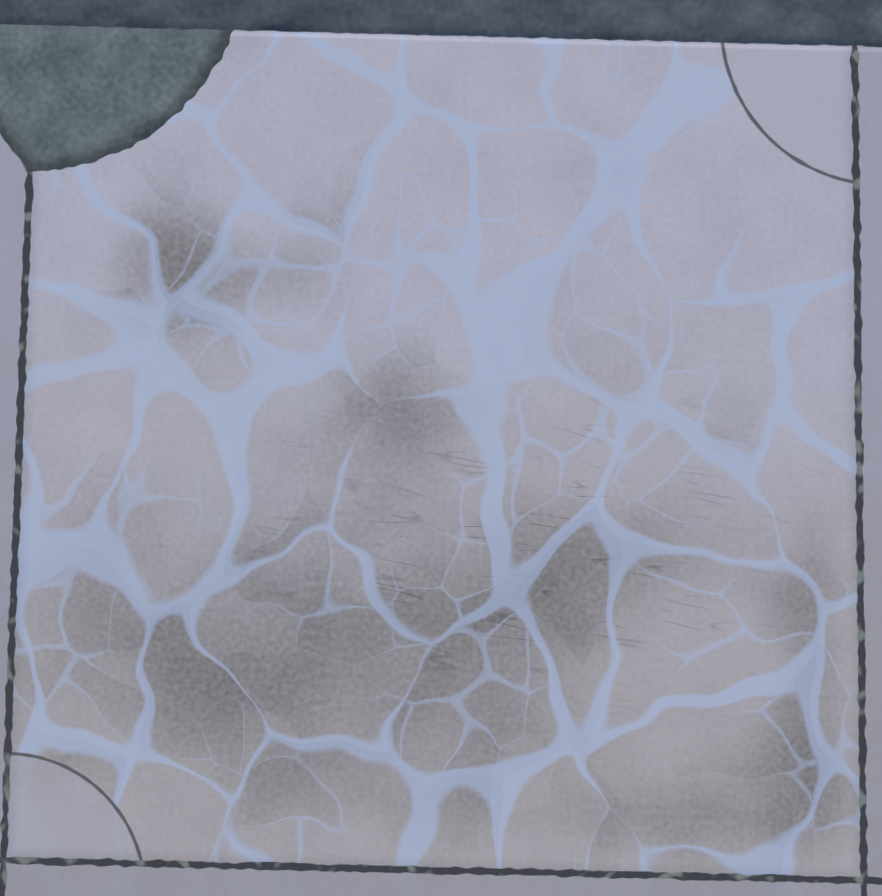
Write a Shadertoy shader that draws this texture.

```glsl
// A worn, blue-veined marble floor tile with dark joints, cut corners and grime.

const vec3 COOL_STONE = vec3(0.655, 0.660, 0.730);
const vec3 WARM_STONE = vec3(0.630, 0.622, 0.652);
const vec3 VEIN_BLUE  = vec3(0.640, 0.690, 0.805);
const vec3 GRIME      = vec3(0.475, 0.472, 0.490);
const vec3 JOINT_DARK = vec3(0.250, 0.262, 0.285);
const vec3 JOINT_PALE = vec3(0.450, 0.480, 0.480);
const vec3 CEMENT     = vec3(0.375, 0.415, 0.445);
const vec3 SLATE      = vec3(0.290, 0.325, 0.375);

vec2 hash2(vec2 cell) {
    vec3 q = fract(cell.xyx * vec3(0.1031, 0.1030, 0.0973));
    q += dot(q, q.yzx + 33.33);
    return fract((q.xx + q.yz) * q.zy);
}

float corner(vec2 cell, vec2 f, vec2 o) {
    return dot(hash2(cell + o) * 2.0 - 1.0, f - o);
}

// Gradient noise, roughly -0.8 to 0.8
float noise(vec2 p) {
    vec2 i = floor(p), f = p - i;
    vec2 u = f * f * f * (f * (f * 6.0 - 15.0) + 10.0);
    float low = mix(corner(i, f, vec2(0, 0)), corner(i, f, vec2(1, 0)), u.x);
    float high = mix(corner(i, f, vec2(0, 1)), corner(i, f, vec2(1, 1)), u.x);
    return 1.4 * mix(low, high, u.y);
}

float fbm(vec2 p) {
    float sum = 0.0, amp = 0.6;
    for (int i = 0; i < 4; i++) {
        sum += amp * noise(p);
        p = mat2(1.6, 1.2, -1.2, 1.6) * p + 7.3;
        amp *= 0.5;
    }
    return sum;
}

// x: distance to cell borders, pooling where three cells meet; y: cell tone
vec2 cells(vec2 p) {
    vec2 base = floor(p);
    vec3 near = vec3(9.0);
    float tone = 0.0;
    for (int y = -1; y <= 1; y++)
    for (int x = -1; x <= 1; x++) {
        vec2 c = base + vec2(x, y), h = hash2(c + 41.0);
        float d = length(c + 0.1 + 0.8 * h - p);
        if (d < near.x) { near = vec3(d, near.xy); tone = fract(h.x * 7.0 + h.y * 3.0); }
        else if (d < near.y) near.yz = vec2(d, near.y);
        else near.z = min(near.z, d);
    }
    float a = near.y - near.x, b = near.z - near.x;
    return vec2(a * b / (a + b + 0.0001), tone);
}

float blob(vec2 p, vec2 center, vec2 radius) {
    vec2 q = (p - center) / radius;
    return exp(-dot(q, q));
}

// Signed distance to a line, positive on the left of a to b
float side(vec2 p, vec2 a, vec2 b) {
    vec2 d = normalize(b - a);
    return dot(p - a, vec2(-d.y, d.x));
}

float fill(float d, float soft) { return 1.0 - smoothstep(-soft, soft, d); }

float grimeMap(vec2 p) {
    float g = 0.85 * blob(p, vec2(0.37, 0.27), vec2(0.29, 0.17));
    g += 0.60 * blob(p, vec2(0.45, 0.55), vec2(0.11, 0.09));
    g += 0.70 * blob(p, vec2(0.18, 0.69), vec2(0.08, 0.09));
    g += 0.55 * blob(p, vec2(0.31, 0.70), vec2(0.10, 0.07));
    g += 0.60 * blob(p, vec2(0.91, 0.25), vec2(0.06, 0.23));
    g += 0.45 * blob(p, vec2(0.68, 0.38), vec2(0.16, 0.10));
    g += 0.40 * blob(p, vec2(0.10, 0.42), vec2(0.12, 0.14));
    g += 0.30 * blob(p, vec2(0.61, 0.81), vec2(0.10, 0.03));
    return g + 0.50 * blob(p, vec2(0.78, 0.09), vec2(0.18, 0.06));
}

vec3 marble(vec2 p, float veinAmount) {
    vec2 warp = vec2(noise(p * 5.0), noise(p * 5.0 + 19.0)) * 0.07;
    warp += vec2(noise(p * 17.0 + 3.0), noise(p * 17.0 + 31.0)) * 0.016;
    vec2 q = p + warp;
    vec2 large = cells(q * vec2(7.0, 5.6) + 2.0), small = cells(q * 14.0 + 8.0);

    // Grime settles unevenly from cell to cell, with pale flecks
    float dirt = grimeMap(p) + 0.36 * (large.y - 0.5) + 0.16 * (small.y - 0.5);
    dirt = smoothstep(0.12, 1.05, dirt + 0.35 * fbm(p * 6.0));
    vec3 col = mix(WARM_STONE, COOL_STONE, smoothstep(0.2, 0.75, p.y + 0.15 * noise(p * 4.0)));
    col = mix(col, GRIME, dirt);
    col += (0.016 + 0.05 * dirt) * noise(p * 165.0) + 0.025 * fbm(p * 13.0);

    // Fine, nearly level scratches
    vec2 s = mat2(0.98, 0.17, -0.17, 0.98) * p;
    float scratch = 1.0 - smoothstep(0.0, 0.09, abs(noise(s * vec2(9.0, 75.0))));
    scratch *= smoothstep(0.05, 0.4, noise(s * vec2(15.0, 38.0) + 5.0));
    col -= 0.10 * scratch * blob(p, vec2(0.60, 0.38), vec2(0.30, 0.17));

    // Broad veins that taper out, and a finer net in places
    float width = 0.065 + 0.13 * noise(p * 6.0 + 11.0);
    float vein = fill(large.x - width, 0.022);
    float fine = fill(small.x - 0.19 * noise(p * 5.0 + 27.0), 0.03);
    vein = max(vein, 0.75 * fine) * veinAmount;
    return mix(col, VEIN_BLUE - 0.05 * dirt, vein * 0.85);
}

void mainImage(out vec4 fragColor, in vec2 fragCoord) {
    vec2 p = fragCoord / iResolution.y;
    float soft = max(1.0 / iResolution.y, 0.0012);
    float rough = 0.0025 * noise(p * 70.0);

    // Tile borders, positive outside the tile
    float left = side(p, vec2(0.004, 0.040), vec2(0.033, 0.807));
    float right = side(p, vec2(0.954, 0.950), vec2(0.964, 0.020));
    float bottom = side(p, vec2(0.984, 0.017), vec2(0.0, 0.040));
    float top = side(p, vec2(0.0, 0.973), vec2(0.984, 0.948));
    float outside = max(max(left, right), bottom);
    float arcs = min(length(p - vec2(0.985, 0.974)) - 0.180, length(p - vec2(0.0065, 0.004)) - 0.155);

    float plain = max(fill(arcs, soft), 1.0 - fill(outside, soft));
    vec3 col = marble(p, 1.0 - 0.75 * plain);
    col = mix(col, COOL_STONE - 0.02, 0.45 * plain);
    col -= 0.05 * smoothstep(-0.018, 0.0, outside);

    // Saw cuts and joints
    float cut = fill(abs(arcs) - 0.0018 - 0.3 * rough, soft) * fill(outside, soft);
    col = mix(col, JOINT_DARK + 0.06, 0.85 * cut);
    float joint = min(min(abs(left), abs(right)), abs(bottom));
    vec3 grout = mix(JOINT_DARK, JOINT_PALE, smoothstep(0.1, 0.5, noise(p * 60.0 + 9.0)));
    col = mix(col, grout, fill(joint - 0.0038 - rough, soft));

    // Cement corner and the slate strip above
    float patchEdge = length(p - vec2(0.0326, 1.052)) - 0.243;
    patchEdge = max(patchEdge, (0.85 - p.y - 1.3 * p.x) * 0.6) + 1.2 * rough;
    vec3 cement = CEMENT + 0.10 * fbm(p * 22.0) + 0.05 * noise(p * 150.0);
    cement *= 1.0 - 0.3 * smoothstep(-0.02, 0.0, patchEdge);
    col += 0.06 * fill(abs(top + 0.004) - 0.002, 0.002);
    col = mix(col, cement, fill(patchEdge, soft));
    vec3 slate = SLATE + 0.12 * fbm(p * vec2(14.0, 24.0)) + 0.03 * noise(p * 140.0);
    slate -= 0.06 * fill(top - 0.006, 0.006);
    col = mix(col, slate, fill(-top - 0.5 * rough, soft));

    fragColor = vec4(clamp(col, 0.0, 1.0), 1.0);
}
```
